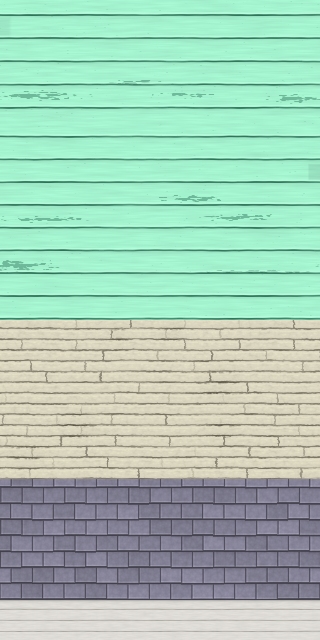
Write a Shadertoy shader that draws this texture.

```glsl
// Four stacked wall claddings: mint clapboards, painted brick, slate shingles
// and pale boards. Joints are distances to repeated lines; cellular noise and
// layered sines supply the grain, peeling paint and crumbling mortar.

float hash(vec2 p) {
    return fract(sin(dot(p, vec2(127.1, 311.7))) * 43758.5);
}

// Distance to the nearest scattered feature point
float cellular(vec2 p) {
    vec2 cell = floor(p), f = fract(p);
    float nearest = 2.0;
    for (int j = -1; j <= 1; j++)
    for (int i = -1; i <= 1; i++) {
        vec2 o = vec2(i, j);
        vec2 jitter = vec2(hash(cell + o), hash(cell + o + 57.3));
        nearest = min(nearest, length(o + jitter - f));
    }
    return nearest;
}

float mottle(vec2 p) {
    return 0.6 * cellular(p) + 0.4 * cellular(p * 2.3 + 7.0);
}

float wobble(float x, float seed) {
    return 0.5 * sin(x * 17.0 + seed * 2.1) + 0.3 * sin(x * 43.0 + seed * 4.7)
         + 0.2 * sin(x * 131.0 + seed);
}

// Antialiased stripe around d = 0
float stripe(float d, float halfWidth, float aa) {
    return 1.0 - smoothstep(halfWidth - 0.5 * aa, halfWidth + 0.5 * aa, abs(d));
}

float box(vec2 p, vec2 centre, vec2 halfSize, float blur) {
    vec2 d = abs(p - centre) - halfSize;
    return 1.0 - smoothstep(-blur, blur, max(d.x, d.y));
}

// Worn areas of the clapboards: centre, radii
const vec4 PEELS[10] = vec4[10](
    vec4(0.12, 0.300, 0.16, 0.018), vec4(0.585, 0.295, 0.11, 0.013),
    vec4(0.93, 0.308, 0.11, 0.016), vec4(0.42, 0.257, 0.09, 0.010),
    vec4(0.60, 0.620, 0.13, 0.013), vec4(0.14, 0.685, 0.17, 0.011),
    vec4(0.74, 0.680, 0.16, 0.012), vec4(0.06, 0.830, 0.13, 0.022),
    vec4(1.0, 0.826, 0.03, 0.016), vec4(0.81, 0.848, 0.21, 0.006));

// Areas of crumbling brick: centre, radius
const vec3 CRUMBLES[6] = vec3[6](
    vec3(0.69, 1.20, 0.09), vec3(0.37, 1.05, 0.05), vec3(0.54, 1.04, 0.05),
    vec3(0.70, 1.35, 0.07), vec3(0.25, 1.33, 0.08), vec3(0.08, 1.42, 0.08));

vec3 clapboards(vec2 p, float aa) {
    float streak = mottle(p * vec2(6.0, 85.0));
    vec3 col = vec3(0.64, 0.95, 0.81) * (1.0 + 0.09 * (0.47 - streak));
    col *= 1.0 - 0.07 * box(p, vec2(0.99, 0.538), vec2(0.026, 0.025), aa);
    col *= 1.0 - 0.05 * box(p, vec2(0.01, 0.085), vec2(0.022, 0.03), 0.008);

    // Peeling paint
    float wear = -1.0;
    for (int i = 0; i < 10; i++)
        wear = max(wear, 1.0 - length((p - PEELS[i].xy) / PEELS[i].zw));
    float flake = mottle(p * vec2(22.0, 110.0));
    float bare = smoothstep(0.0, 0.12, 0.5 * wear - flake + 0.2);
    bare = max(bare, 0.25 * smoothstep(0.14, 0.06, flake));
    col = mix(col, vec3(0.36, 0.65, 0.53), 0.75 * bare);

    // Lit lip, dark groove and soft shade of each board
    for (int i = 0; i < 14; i++) {
        float k = float(i);
        float y = i < 5 ? 0.047 + 0.0724 * k : 0.427 + 0.0711 * (k - 5.0);
        float d = p.y - y - 0.0009 * wobble(p.x, k);
        col *= 1.0 - 0.12 * step(0.0, d) * exp(-max(d, 0.0) / 0.006);
        col = mix(col, vec3(0.78, 1.0, 0.90), 0.55 * stripe(d + 0.006, 0.002, aa));
        float depth = 0.72 + 0.16 * wobble(p.x * 0.6, k * 3.0);
        col = mix(col, vec3(0.12, 0.38, 0.28), depth * stripe(d, 0.0026, aa));
    }
    return col;
}

vec3 paintedBrick(vec2 p, float aa) {
    float decay = 0.0;
    for (int i = 0; i < 6; i++)
        decay = max(decay, 1.0 - smoothstep(0.2, 1.0, length(p - CRUMBLES[i].xy) / CRUMBLES[i].z));
    float grain = mottle(p * vec2(45.0, 70.0));
    float course = 0.0335;
    float y = (p.y - 1.0265 + 0.0016 * wobble(p.x, floor(p.y * 30.0) * 0.1)) / course;
    float row = floor(y), bed = round(y);
    float dBed = (y - bed) * course + 0.004 * (grain - 0.47);

    // Staggered upright joints, many of them painted over
    float x = p.x / 0.17 + 0.5 * mod(row, 2.0) + 0.3 * hash(vec2(row, 4.0)) - 0.15;
    float dHead = (x - round(x)) * 0.17 + 0.009 * (grain - 0.47);
    float open = smoothstep(0.3, 0.9, hash(vec2(round(x), row)) + 0.4 * decay);

    float patchy = 1.0 - cellular(vec2(p.x * 9.0, bed * 3.7));
    float joint = stripe(dBed, 0.0024, aa) * clamp(0.25 + 0.65 * patchy + 0.3 * decay, 0.0, 1.0);
    joint = max(joint, stripe(dHead, 0.0025, aa) * 0.7 * open);
    float nearJoint = exp(-min(abs(dBed), abs(dHead) + 0.006) / 0.005);
    float clot = nearJoint * smoothstep(0.52, 0.25, grain) * (0.35 + 0.6 * decay);

    vec3 col = vec3(0.86, 0.84, 0.75) * (1.0 + 0.14 * (0.45 - grain));
    col *= 1.0 + 0.04 * stripe(dBed - 0.008, 0.003, aa);
    col = mix(col, vec3(0.52, 0.50, 0.43), clot);
    return mix(col, vec3(0.34, 0.32, 0.27), 0.85 * joint);
}

vec3 slateShingles(vec2 p, float aa) {
    float height = 0.0499, perWidth = 15.0;
    float y = (p.y - 1.5234) / height, edge = round(y);
    float above = floor(p.x * perWidth + 0.5 * mod(edge - 1.0, 2.0));
    float drop = 0.06 * (hash(vec2(above, edge)) - 0.5);
    float dEdge = (y - edge - drop) * height;
    float row = dEdge > 0.0 ? edge : edge - 1.0;
    float x = p.x * perWidth + 0.5 * mod(row, 2.0) + 0.08 * (hash(vec2(row, 9.0)) - 0.5);
    float dSide = (x - round(x)) / perWidth;
    float tone = hash(vec2(floor(x), row)) - 0.5;
    float grain = mottle(p * 55.0 + tone * 20.0);

    vec3 col = vec3(0.51, 0.50, 0.58) * (1.0 + 0.13 * tone + 0.16 * (0.47 - grain));
    col *= 1.0 - 0.18 * step(0.0, dEdge) * exp(-max(dEdge, 0.0) / 0.006);
    col += 0.07 * stripe(dEdge + 0.005, 0.0018, aa);
    col += 0.04 * stripe(dSide - 0.005, 0.0015, aa);
    float gap = max(0.85 * stripe(dEdge, 0.0024, aa), 0.7 * stripe(dSide, 0.0018, aa));
    return mix(col, vec3(0.23, 0.22, 0.26), gap);
}

vec3 paleBoards(vec2 p, float aa) {
    float grain = mottle(p * vec2(20.0, 120.0));
    float y = (p.y - 1.904) / 0.0345;
    float d = (y - round(y)) * 0.0345 + 0.0006 * wobble(p.x, round(y));
    vec3 col = vec3(0.87, 0.86, 0.84) * (1.0 + 0.07 * (0.47 - grain));
    float seam = stripe(d, 0.0018, aa) * step(1.89, p.y) * (0.8 - 0.6 * grain);
    col = mix(col, vec3(0.58, 0.57, 0.54), seam);
    return col * (1.0 - 0.3 * exp(-max(p.y - 1.875, 0.0) / 0.003));
}

void mainImage(out vec4 fragColor, in vec2 fragCoord) {
    vec2 uv = fragCoord / iResolution.xy;
    vec2 p = vec2(uv.x, 2.0 * (1.0 - uv.y)); // width 1, height 2, measured downward
    float aa = 1.0 / iResolution.x, blend = 0.5 * aa;
    vec3 col = clapboards(p, aa);
    col = mix(col, paintedBrick(p, aa), smoothstep(-blend, blend, p.y - 1.0));
    col = mix(col, slateShingles(p, aa), smoothstep(-blend, blend, p.y - 1.4974));
    col = mix(col, paleBoards(p, aa), smoothstep(-blend, blend, p.y - 1.875));
    fragColor = vec4(clamp(col, 0.0, 1.0), 1.0);
}
```
